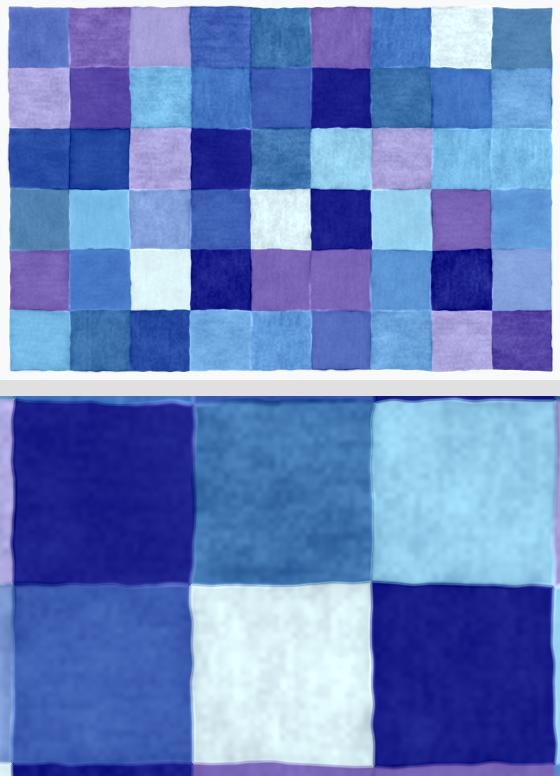
Top: the whole. Bottom: its middle third, enlarged.
Reproduce this pattern procedurally as a Shadertoy shader.

```glsl
// Nine by six grid of hand-painted gouache squares in blues and violets on white paper.

const vec2 GRID = vec2(9.0, 6.0);

// Pigments, ordered so that neighbours in the list contrast.
const vec3 PIGMENTS[16] = vec3[16](
    vec3(.47, .73, .91), vec3(.10, .12, .54), vec3(.32, .51, .69), vec3(.34, .28, .65),
    vec3(.37, .59, .84), vec3(.87, .96, .98), vec3(.25, .38, .71), vec3(.66, .64, .86),
    vec3(.44, .66, .88), vec3(.27, .47, .77), vec3(.48, .40, .72), vec3(.59, .82, .94),
    vec3(.15, .29, .63), vec3(.52, .64, .87), vec3(.24, .45, .68), vec3(.34, .44, .75));

float hash(vec2 p) {
    vec3 q = fract(p.xyx * vec3(.1031, .1030, .0973));
    q += dot(q, q.yzx + 33.33);
    return fract((q.x + q.y) * q.z);
}

float noise(vec2 p) {
    vec2 i = floor(p), f = fract(p);
    f = f * f * (3.0 - 2.0 * f);
    return mix(mix(hash(i), hash(i + vec2(1, 0)), f.x),
               mix(hash(i + vec2(0, 1)), hash(i + vec2(1, 1)), f.x), f.y);
}

float fbm(vec2 p) {
    float sum = 0.0, amp = 0.5;
    for (int i = 0; i < 4; i++) {
        sum += amp * noise(p);
        p = p * 2.03 + 17.3;
        amp *= 0.5;
    }
    return sum;
}

bool onGrid(vec2 cell) {
    return all(greaterThanEqual(cell, vec2(0))) && all(lessThan(cell, GRID));
}

// Colour of one square at g, with mottling, brush streaks and paper grain.
vec3 paint(vec2 cell, vec2 g) {
    if (!onGrid(cell)) return vec3(.967, .977, .982);
    // Additive recurrence with jitter spreads the pigments evenly.
    float pick = fract(dot(cell, vec2(.7549, .5698)) + .3 * hash(cell + 41.0));
    vec3 col = PIGMENTS[int(pick * 16.0)];
    float wear = mix(.5, 1.3, hash(cell + 7.0));
    vec2 stroke = hash(cell + 19.0) < .5 ? vec2(5, 24) : vec2(24, 5);
    float tone = .13 * (fbm(g * 4.0 + cell * 9.0) - .47)
               + .05 * (noise(g * stroke + cell * 5.0) - .5)
               + .06 * (noise(g * 28.0) - .5);
    return col + tone * wear * vec3(.85, 1.0, .9);
}

void mainImage(out vec4 fragColor, in vec2 fragCoord) {
    vec2 uv = fragCoord / iResolution.xy;
    vec2 g = (uv - vec2(.0168, .0245)) / vec2(.969, .956) * GRID;
    float px = GRID.y / (.956 * iResolution.y);

    // Hand-drawn wobble of the ruled lines.
    vec2 q = g;
    g += .04 * (vec2(noise(q * 1.4 + 3.0), noise(q * 1.4 + 60.0)) - .5);
    g += .018 * (vec2(noise(q * 9.0 + 8.0), noise(q * 9.0 + 90.0)) - .5);

    // Nearest side of the square and the cell beyond it.
    vec2 cell = floor(g), f = g - cell - .5;
    vec2 side = .5 - abs(f);
    float edge = min(side.x, side.y);
    vec2 toward = side.x < side.y ? vec2(sign(f.x), 0) : vec2(0, sign(f.y));

    // Pigment pooled or thinned along the rim.
    vec3 col = paint(cell, g);
    if (onGrid(cell)) {
        float pool = hash(cell + 73.0) - .62;
        col += .16 * pool * exp(-edge * 18.0) * (.4 + 1.2 * noise(g * 7.0));
    }

    // Blend across the joint, then lay a broken light or dark seam on it.
    vec3 beyond = paint(cell + toward, g);
    col = mix(col, beyond, .5 * (1.0 - smoothstep(0.0, max(px * .7, .012), edge)));
    float seam = 1.0 - smoothstep(.004, .018 + px, edge);
    if (onGrid(cell) || onGrid(cell + toward))
        col += seam * .3 * (noise(g * 2.3 + 31.0) - .47) * (.5 + noise(g * 15.0));

    fragColor = vec4(clamp(col, 0.0, 1.0), 1.0);
}
```
